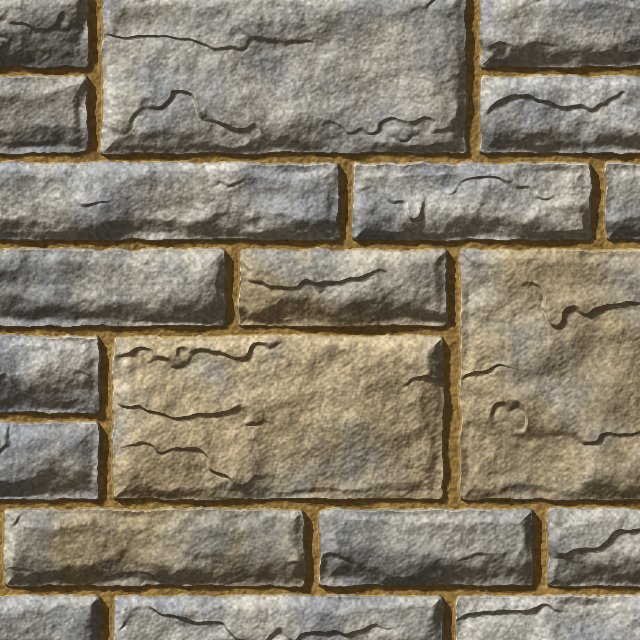
Reproduce this texture procedurally as a three.js fragment shader.

```glsl
varying vec2 vUv;

const float FIRST_COURSE = 0.112;            // height of the cropped top course
const float COURSE = 0.1352;                 // height of a full course
const vec2 HALF_JOINT = vec2(0.0105, 0.0072);
const float CORNER = 0.007;
const float BEVEL = 0.030;
const float JOINT_DEPTH = 0.010;
const float LEDGE_HEIGHT = 0.010;
const float ROUGHNESS = 0.015;
const float SLOPE_STEP = 0.0013;
const vec3 LIGHT = vec3(-0.55, 0.65, 0.53);
const vec3 COOL_STONE = vec3(0.63, 0.645, 0.67);
const vec3 PALE_STONE = vec3(0.80, 0.79, 0.765);
const vec3 WARM_STONE = vec3(0.80, 0.71, 0.53);
const vec3 MORTAR = vec3(0.70, 0.57, 0.33);
const vec3 SHADE_TINT = vec3(0.34, 0.31, 0.265);
const vec3 SUN_TINT = vec3(1.16, 1.16, 1.15);

struct Stone { vec2 lo; vec2 hi; vec2 id; };

float hash(vec2 p) {
  return fract(sin(dot(p, vec2(127.1, 311.7))) * 43758.5453);
}

float noise(vec2 p) {
  vec2 i = floor(p), f = fract(p);
  f = f * f * (3.0 - 2.0 * f);
  return mix(mix(hash(i), hash(i + vec2(1.0, 0.0)), f.x),
             mix(hash(i + vec2(0.0, 1.0)), hash(i + 1.0), f.x), f.y);
}

float fbm(vec2 p) {
  float sum = 0.0, amp = 0.5;
  for (int i = 0; i < 5; i++) {
    sum += amp * noise(p);
    p = mat2(1.6, 1.2, -1.2, 1.6) * p + 7.3;
    amp *= 0.53;
  }
  return sum;
}

// Two upright joints in each course, counted from the top
vec2 jointsOf(float row) {
  if (row < 1.5) return vec2(0.149, 0.740);
  if (row < 2.5) return vec2(0.541, 0.936);
  if (row < 3.5) return vec2(0.363, 0.709);
  if (row < 5.5) return vec2(0.166, 0.705);
  if (row < 6.5) return vec2(0.487, 0.845);
  return vec2(0.167, 0.703);
}

float courseTop(float row) {
  return 1.0 - FIRST_COURSE - (row - 1.0) * COURSE;
}

// Cell of the wall; some blocks span two or three courses
Stone stoneAt(vec2 p) {
  float row = floor((1.0 - p.y - FIRST_COURSE) / COURSE) + 1.0;
  vec2 joints = jointsOf(row);
  float col = step(joints.x, p.x) + step(joints.y, p.x);
  bool middle = col > 0.5 && col < 1.5;
  float top = row, bottom = row + 1.0;
  if (middle && row < 1.5) { top = 0.0; bottom = 2.0; }
  if (middle && row > 3.5 && row < 5.5) { top = 4.0; bottom = 6.0; }
  if (col > 1.5 && row > 2.5 && row < 5.5) { top = 3.0; bottom = 6.0; joints.y = 0.709; }
  float wallStart = abs(row - 6.0) < 0.5 ? -0.004 : -0.2;
  float left = col < 0.5 ? wallStart : (middle ? joints.x : joints.y);
  float right = col < 0.5 ? joints.x : (middle ? joints.y : 1.2);
  return Stone(vec2(left, courseTop(bottom)), vec2(right, courseTop(top)), vec2(top, col));
}

// Distance inside the worn outline, negative in the mortar
float insetOf(Stone s, vec2 p) {
  vec2 q = min(p - s.lo, s.hi - p) - HALF_JOINT;
  float d = max(min(q.x, q.y), CORNER) - length(max(CORNER - q, 0.0));
  return d + 0.005 * (noise(p * 38.0) - 0.5) + 0.002 * (noise(p * 130.0) - 0.5);
}

// Split face: chipped bevel, undercut belly, overhanging ledges and grain
float heightAt(vec2 p) {
  Stone s = stoneAt(p);
  float d = insetOf(s, p);
  float seed = hash(s.id + 3.1);
  float small = step(s.hi.y - s.lo.y, 1.5 * COURSE);
  vec2 q = p + seed * 20.0;
  float chips = noise(q * 60.0);
  float bevel = BEVEL * (0.25 + 1.1 * noise(q * 17.0) + 0.25 * chips);
  float face = mix(0.006, 0.011, seed) * smoothstep(0.0, bevel, d);
  float bellyWidth = 0.014 + 0.045 * noise(q * vec2(14.0, 6.0)) + 0.012 * chips;
  float belly = mix(0.004, 0.015, small) * smoothstep(0.0, bellyWidth, p.y - s.lo.y - 0.012);
  float warp = 1.1 * noise(q * vec2(8.0, 11.0)) + 0.35 * noise(q * 34.0) + 0.14 * chips;
  float layer = fract(q.y * 9.0 + warp);
  float broken = smoothstep(0.35, 0.75, noise(q * vec2(9.0, 13.0) + 5.0));
  float ledge = LEDGE_HEIGHT * broken * (1.0 - layer) * smoothstep(0.0, 0.09, layer);
  float facets = 0.020 * noise(q * vec2(9.0, 12.0) + 2.0);
  float rock = face + belly + (ledge + facets - 0.010) * smoothstep(0.0, 0.015, d);
  rock += ROUGHNESS * (fbm(q * 17.0) - 0.5);
  float bed = -JOINT_DEPTH + 0.003 * (noise(p * 45.0) - 0.5) + 0.0012 * noise(p * 210.0);
  return mix(bed, rock, smoothstep(-0.002, 0.002, d));
}

void main() {
  vec2 p = vUv;
  Stone s = stoneAt(p);
  float mask = smoothstep(-0.0015, 0.0015, insetOf(s, p));

  // Surface slope and cast shadow
  float h = heightAt(p);
  vec2 slope = vec2(heightAt(p + vec2(SLOPE_STEP, 0.0)), heightAt(p + vec2(0.0, SLOPE_STEP))) - h;
  float light = clamp(dot(normalize(vec3(-slope / SLOPE_STEP, 1.0)), LIGHT), 0.0, 1.0);
  float shadow = 0.0;
  for (int i = 1; i <= 6; i++) {
    float t = float(i) * 0.0038;
    shadow = max(shadow, (heightAt(p + LIGHT.xy * t) - h - LIGHT.z * t) / 0.003);
  }
  light *= 1.0 - 0.92 * clamp(shadow, 0.0, 1.0);

  // Mineral colour, with ochre blocks low in the wall
  bool ochre = (s.id.x > 2.5 && s.id.x < 5.5 && s.id.y > 0.5) || (abs(s.id.x - 6.0) < 0.5 && s.id.y < 0.5);
  float stain = smoothstep(0.35, 0.68, fbm(p * 7.0 + 4.0));
  vec3 rock = mix(COOL_STONE, PALE_STONE, smoothstep(0.25, 0.7, fbm(p * 12.0 + s.id)));
  rock = mix(rock, WARM_STONE, ochre ? 0.22 + 0.5 * stain : 0.12 * stain);
  rock *= (0.93 + 0.12 * hash(s.id + 8.0)) * (0.86 + 0.28 * noise(p * 230.0));
  vec3 bed = MORTAR * (0.85 + 0.3 * noise(p * 170.0));

  gl_FragColor = vec4(mix(bed, rock, mask) * mix(SHADE_TINT, SUN_TINT, light), 1.0);
}
```
